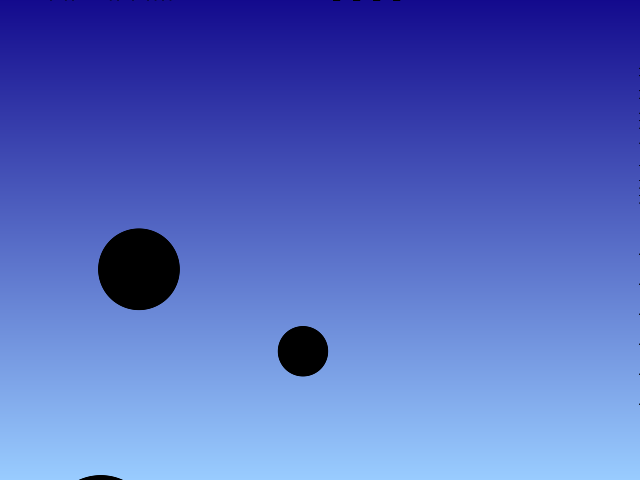
Give the GLSL for this background, as a WebGL 2 fragment shader.

```glsl
#version 300 es
precision highp float;

uniform vec2 u_resolution;
out vec4 outColor;

// Lengths are in canvas heights
const vec3 SKY_TOP = vec3(0.075, 0.040, 0.553);
const vec3 SKY_BOTTOM = vec3(0.600, 0.800, 1.000);
const vec3 DISC_COLOR = vec3(0.0);

// Discs: centre x, centre y, radius
const vec3 LARGE_DISC = vec3(0.2895, 0.4390, 0.0852);
const vec3 SMALL_DISC = vec3(0.6312, 0.2682, 0.0526);
const vec3 LOW_DISC = vec3(0.2101, -0.1007, 0.1110);

// Rows of marks: first position, spacing, last index
const vec3 TOP_CAPS = vec3(0.7014, 0.0417, 3.0);
const vec3 TOP_SPECKS = vec3(0.0900, 0.0156, 20.0);
const vec3 SIDE_TICKS = vec3(0.1580, 0.0625, 5.0);
const vec3 SIDE_SPECKS = vec3(0.5770, 0.0156, 21.0);
const vec2 CAP_SIZE = vec2(0.0075, 0.0020);
const vec2 TICK_SIZE = vec2(0.0020, 0.0012);
const vec2 SPECK_SIZE = vec2(0.0016, 0.0010);
const float SPECK_DENSITY = 0.45;

float hash(float n) {
    n = fract(n * 0.1031);
    n *= n + 33.33;
    return fract(n * (n + n));
}

float discDistance(vec2 p, vec3 disc) {
    return length(p - disc.xy) - disc.z;
}

float boxDistance(vec2 p, vec2 halfSize) {
    vec2 d = abs(p) - halfSize;
    return length(max(d, 0.0)) + min(max(d.x, d.y), 0.0);
}

// Index of the nearest mark in a row
float markIndex(float x, vec3 row) {
    return clamp(round((x - row.x) / row.y), 0.0, row.z);
}

// Evenly spaced marks; p.x runs along the row
float rowDistance(vec2 p, vec3 row, vec2 halfSize) {
    p.x -= row.x + row.y * markIndex(p.x, row);
    return boxDistance(p, halfSize);
}

// Row of marks with random gaps
float speckDistance(vec2 p, vec3 row, vec2 halfSize, float seed) {
    float present = step(hash(markIndex(p.x, row) + seed), SPECK_DENSITY);
    return mix(1.0, rowDistance(p, row, halfSize), present);
}

void main() {
    vec2 p = gl_FragCoord.xy / u_resolution.y;
    float pixel = 1.0 / u_resolution.y;
    float aspect = u_resolution.x / u_resolution.y;

    // Vertical sky gradient
    vec3 color = mix(SKY_BOTTOM, SKY_TOP, p.y);

    // Dark discs
    float d = discDistance(p, LARGE_DISC);
    d = min(d, discDistance(p, SMALL_DISC));
    d = min(d, discDistance(p, LOW_DISC));

    // Marks along the top edge
    vec2 top = vec2(p.x, p.y - 1.0);
    d = min(d, rowDistance(top, TOP_CAPS, CAP_SIZE));
    d = min(d, speckDistance(top, TOP_SPECKS, SPECK_SIZE, 7.0));

    // Marks along the right edge
    vec2 side = vec2(p.y, p.x - aspect);
    d = min(d, rowDistance(side, SIDE_TICKS, TICK_SIZE.yx));
    d = min(d, speckDistance(side, SIDE_SPECKS, SPECK_SIZE.yx, 41.0));

    float coverage = 1.0 - smoothstep(-0.5 * pixel, 0.5 * pixel, d);
    outColor = vec4(mix(color, DISC_COLOR, coverage), 1.0);
}
```
